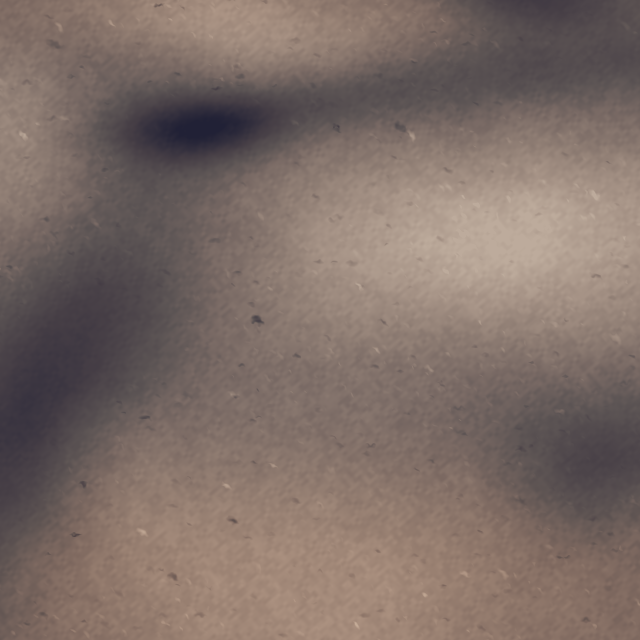
Reproduce this texture procedurally as a three.js fragment shader.

```glsl
varying vec2 vUv;

#define BASE_LEVEL 0.375
#define DRIFT_AMOUNT 0.07
#define MOTTLE_AMOUNT 0.04
#define GRAIN_AMOUNT 0.05
#define GRAIN_TILT 0.7
#define CHIP_TILT -0.75
#define PIT_TILT -0.3
#define CHIP_LIGHT 0.14
#define PIT_DARK 0.19

float hash(vec2 p) {
  return fract(sin(dot(p, vec2(127.1, 311.7))) * 43758.5453);
}

vec2 hash2(vec2 p) {
  return vec2(hash(p), hash(p + 37.3));
}

float noise(vec2 p) {
  vec2 i = floor(p), f = fract(p);
  f = f * f * (3.0 - 2.0 * f);
  return mix(mix(hash(i), hash(i + vec2(1.0, 0.0)), f.x),
             mix(hash(i + vec2(0.0, 1.0)), hash(i + vec2(1.0, 1.0)), f.x), f.y);
}

float fbm(vec2 p) {
  float sum = 0.0, weight = 0.5;
  for (int i = 0; i < 4; i++) {
    sum += weight * noise(p);
    p = p * 2.03 + 17.7;
    weight *= 0.5;
  }
  return sum / 0.9375;
}

vec2 turn(vec2 p, float angle) {
  float c = cos(angle), s = sin(angle);
  return vec2(c * p.x + s * p.y, c * p.y - s * p.x);
}

// Soft elliptical pool of light or shadow
float pool(vec2 p, vec2 center, vec2 radii, float angle) {
  vec2 q = turn(p - center, angle) / radii;
  return exp(-dot(q, q));
}

// Broad relief: lit mounds and shaded hollows
float relief(vec2 p) {
  p += 0.05 * (vec2(noise(p * 4.0), noise(p * 4.0 + 9.2)) - 0.5);
  float level = BASE_LEVEL;
  level += 0.28 * pool(p, vec2(0.79, 0.63), vec2(0.38, 0.16), 0.05);
  level += 0.18 * pool(p, vec2(0.46, 0.08), vec2(0.42, 0.24), -0.1);
  level += 0.18 * pool(p, vec2(0.00, 0.77), vec2(0.13, 0.17), 0.0);
  level += 0.18 * pool(p, vec2(0.40, 0.98), vec2(0.30, 0.09), -0.15);
  level -= 0.20 * pool(p, vec2(0.33, 0.79), vec2(0.12, 0.06), 0.0);
  level -= 0.12 * pool(p, vec2(0.65, 0.86), vec2(0.50, 0.06), 0.12);
  level -= 0.16 * pool(p, vec2(0.82, 1.00), vec2(0.14, 0.06), 0.0);
  level -= 0.17 * pool(p, vec2(0.05, 0.38), vec2(0.38, 0.15), 0.95);
  level -= 0.14 * pool(p, vec2(0.94, 0.29), vec2(0.20, 0.12), 0.2);
  return level + DRIFT_AMOUNT * (fbm(p * 5.0 + 4.0) - 0.5);
}

// Scattered ragged flecks; size is a fraction of the cell
float flecks(vec2 p, float cells, float share, vec2 size, float tilt, float seed) {
  vec2 g = p * cells;
  g += 0.9 * size.y * (vec2(noise(p * 190.0 + seed), noise(p * 190.0 - seed)) - 0.5);
  vec2 home = floor(g);
  float cover = 0.0;
  for (int y = -1; y <= 1; y++) {
    for (int x = -1; x <= 1; x++) {
      vec2 cell = home + vec2(float(x), float(y));
      vec2 key = cell + seed;
      vec2 shape = hash2(key + 5.1);
      vec2 q = turn(g - cell - hash2(key), tilt + 0.8 * (shape.x - 0.5));
      q /= size * mix(0.45, 1.0, shape.y);
      q.y += 0.3 * q.x * q.x;
      float strength = mix(0.25, 1.0, pow(hash(key + 8.6), 2.0));
      float present = step(hash(key + 2.4), share);
      cover = max(cover, present * strength * (1.0 - smoothstep(0.1, 1.2, length(q))));
    }
  }
  return cover;
}

vec3 ramp(vec3 low, vec3 high, float from, float to, float level) {
  return mix(low, high, clamp((level - from) / (to - from), 0.0, 1.0));
}

// Blue-black shadow through grey-brown to pale sand
vec3 earthColor(float level) {
  vec3 c = ramp(vec3(0.13, 0.13, 0.21), vec3(0.27, 0.24, 0.27), 0.13, 0.24, level);
  c = ramp(c, vec3(0.36, 0.33, 0.33), 0.24, 0.33, level);
  c = ramp(c, vec3(0.47, 0.41, 0.39), 0.33, 0.41, level);
  c = ramp(c, vec3(0.57, 0.50, 0.46), 0.41, 0.50, level);
  c = ramp(c, vec3(0.65, 0.575, 0.525), 0.50, 0.575, level);
  return ramp(c, vec3(0.74, 0.67, 0.61), 0.575, 0.67, level);
}

void main() {
  vec2 p = vUv;
  float level = relief(p);
  float lit = smoothstep(0.22, 0.46, level);

  // Fine grain and mottling, fading in the shadows
  vec2 brushed = turn(p, GRAIN_TILT);
  float grain = noise(brushed * vec2(135.0, 185.0)) - 0.5;
  float mottle = fbm(turn(p, CHIP_TILT) * vec2(26.0, 34.0)) - 0.5;
  level += (GRAIN_AMOUNT * grain + MOTTLE_AMOUNT * mottle) * mix(0.35, 1.0, lit);

  // Pale chips and dark pits, fine and coarse
  float clumps = smoothstep(0.3, 0.65, fbm(p * 7.0 + 21.0));
  float chips = 0.6 * flecks(p, 42.0, 0.5, vec2(0.36, 0.16), CHIP_TILT, 11.0) * clumps;
  chips = max(chips, flecks(p, 16.0, 0.32, vec2(0.20, 0.08), CHIP_TILT, 47.0));
  float pits = 0.5 * flecks(p, 32.0, 0.28, vec2(0.32, 0.15), PIT_TILT, 73.0);
  pits = max(pits, flecks(p, 11.0, 0.26, vec2(0.16, 0.08), PIT_TILT, 91.0));
  level += (CHIP_LIGHT * chips - PIT_DARK * pits) * mix(0.1, 1.0, lit);

  // Warmer earth toward the foot and the upper rim
  float warmth = smoothstep(0.4, 0.1, p.y) + 0.6 * smoothstep(0.85, 1.0, p.y);
  vec3 color = earthColor(level) + vec3(0.028, 0.0, -0.018) * warmth * lit;
  gl_FragColor = vec4(color, 1.0);
}
```
